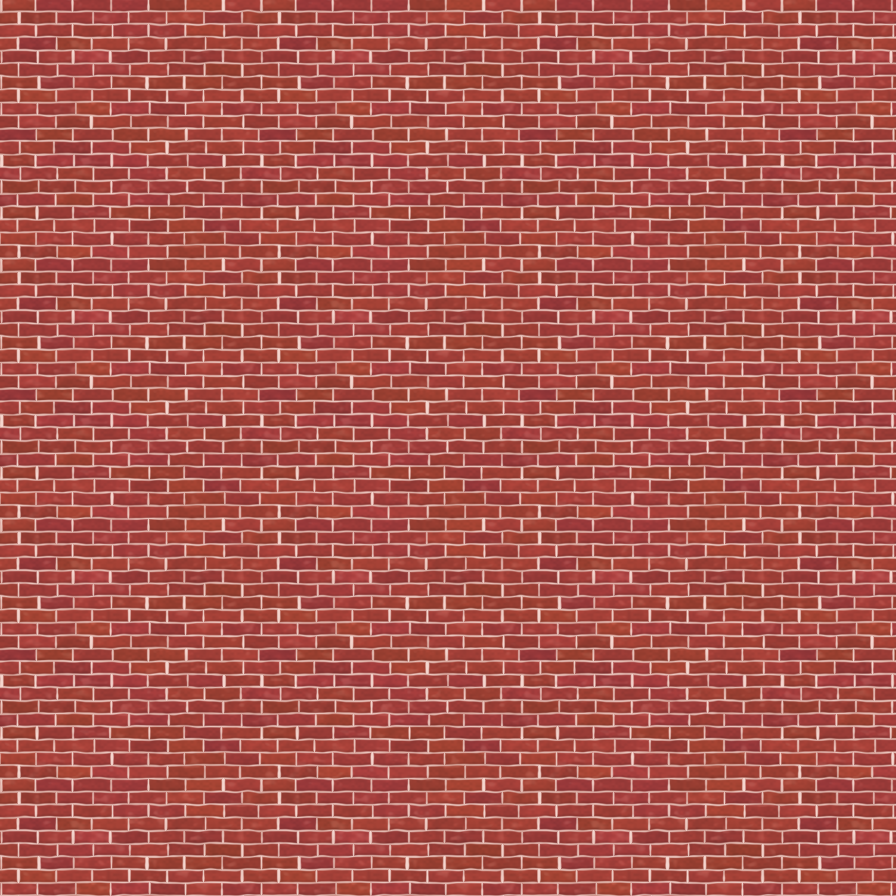
Give the GLSL for this texture, as a Shadertoy shader.

```glsl
// Red brick wall in running bond with thin pale mortar joints.
// A block of 7 by 20 bricks repeats over the wall; inside the block each brick
// gets its own tint and each joint its own shift and width from wrapped hashes.

#define BRICKS_ACROSS 24.1
#define ROWS_DOWN 68.9
#define BLOCK vec2(7.0, 20.0)
#define TOP_OFFSET 0.868
#define BED_HALF_WIDTH 0.066
#define HEAD_HALF_WIDTH 0.065
#define JOINT_SHIFT 0.10
#define EDGE_SOFTNESS 0.08
#define BRICK_DARK vec3(0.545, 0.215, 0.190)
#define BRICK_LIGHT vec3(0.695, 0.268, 0.235)
#define MORTAR_DULL vec3(0.840, 0.650, 0.610)
#define MORTAR_PALE vec3(0.960, 0.840, 0.810)

float hash(vec2 p) {
    return fract(sin(dot(p, vec2(127.1, 311.7))) * 43758.5453);
}

// Hash that repeats with the block of bricks
float blockHash(vec2 cell, float seed) {
    return hash(mod(cell, BLOCK) + seed * 17.3);
}

// Value noise that wraps at the edges of the block
float blockNoise(vec2 p, vec2 frequency) {
    p *= frequency;
    vec2 period = BLOCK * frequency;
    vec2 i = floor(p), f = fract(p);
    f = f * f * (3.0 - 2.0 * f);
    float a = hash(mod(i, period));
    float b = hash(mod(i + vec2(1.0, 0.0), period));
    float c = hash(mod(i + vec2(0.0, 1.0), period));
    float d = hash(mod(i + vec2(1.0, 1.0), period));
    return mix(mix(a, b, f.x), mix(c, d, f.x), f.y);
}

void mainImage(out vec4 fragColor, in vec2 fragCoord) {
    vec2 uv = fragCoord / iResolution.y;
    vec2 wall = vec2(uv.x * BRICKS_ACROSS, (1.0 - uv.y) * ROWS_DOWN - TOP_OFFSET);
    float soft = max(EDGE_SOFTNESS, 0.75 * ROWS_DOWN / iResolution.y);

    // Slightly uneven bed joints; odd rows start on a joint, even rows on a half brick
    float y = wall.y + 0.12 * (blockNoise(wall, vec2(3.0, 1.0)) - 0.5);
    float row = floor(y);
    float x = wall.x - 0.5 * (1.0 - mod(row, 2.0));

    // Nearest head joint, shifted sideways, and the brick beside it
    vec2 joint = vec2(floor(x + 0.5), row);
    float fromJoint = x - joint.x - JOINT_SHIFT * (blockHash(joint, 1.0) - 0.5);
    vec2 brick = vec2(joint.x - (fromJoint < 0.0 ? 1.0 : 0.0), row);

    // Distances to the joints, in row heights
    float headWide = pow(blockHash(joint, 2.0), 6.0);
    float headDist = abs(fromJoint) * ROWS_DOWN / BRICKS_ACROSS
                   - HEAD_HALF_WIDTH - 0.07 * headWide;
    float bedDist = abs(y - floor(y + 0.5)) - BED_HALF_WIDTH;
    float wear = blockNoise(wall, vec2(6.0, 3.0));
    float edge = min(headDist, bedDist) + 0.045 * (wear - 0.5);
    float face = smoothstep(-soft, soft, edge);

    // Brick face: own tint, mottling, fine grain and dusty patches
    float mottle = blockNoise(wall, vec2(4.0, 2.0));
    float grain = blockNoise(wall, vec2(12.0, 5.0));
    float tone = 0.55 * blockHash(brick, 3.0) + 0.35 * mottle + 0.35 * grain - 0.12;
    vec3 brickColor = mix(BRICK_DARK, BRICK_LIGHT, clamp(tone, 0.0, 1.0));
    float hue = blockHash(brick, 4.0) - 0.5;
    brickColor += hue * vec3(0.01, 0.03, -0.04);
    brickColor += vec3(0.05, 0.07, 0.065) * smoothstep(0.65, 1.0, mottle * 0.6 + wear * 0.5);

    // Shaded lower rim
    brickColor *= 1.0 - 0.12 * smoothstep(0.68, 0.92, fract(y));

    // Mortar: patchy on the beds, cleaner on the wide head joints
    float clean = blockNoise(wall, vec2(2.0, 1.0)) * 0.7 + wear * 0.3;
    clean += headDist < bedDist ? 0.25 + 0.4 * headWide : 0.0;
    vec3 mortarColor = mix(MORTAR_DULL, MORTAR_PALE, clamp(clean, 0.0, 1.0));

    fragColor = vec4(mix(mortarColor, brickColor, face), 1.0);
}
```
